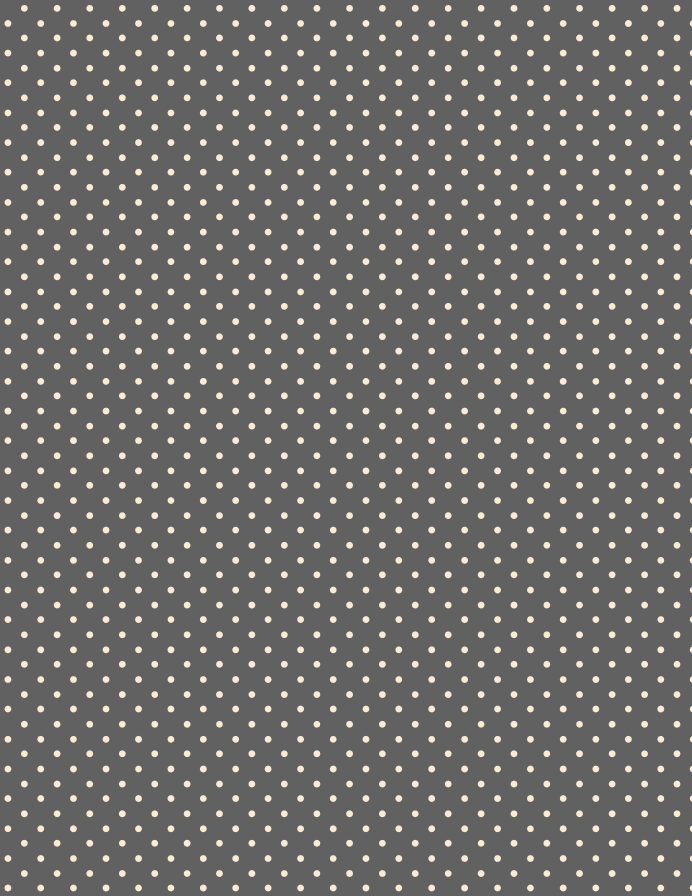
Write a Shadertoy shader that draws this pattern.

```glsl
// Small per-dot variation from layered sines, in -1..1
float wobble(vec2 node) {
    return 0.5 * sin(node.x * 2.3 + node.y * 1.7) + 0.5 * sin(node.x * 5.1 - node.y * 3.9);
}

// Nearest node of one of the two interleaved dot lattices
vec2 nearestNode(vec2 grid, float lattice) {
    vec2 start = vec2(1.0 + lattice, lattice);
    return 2.0 * round((grid - start) / 2.0) + start;
}

// Centre of a dot: slow column drift plus slight row unevenness
vec2 dotCentre(vec2 node, vec2 origin, vec2 pitch) {
    vec2 drift = vec2(0.0008 * cos((node.x - 4.0) * 0.203) - 0.0003,
                      0.0003 * sin(node.y * 2.1));
    return origin + node * pitch + drift;
}

void mainImage(out vec4 fragColor, in vec2 fragCoord) {
    // Height units, measured from the upper left
    vec2 p = vec2(fragCoord.x, iResolution.y - fragCoord.y) / iResolution.y;
    float pixel = 1.0 / iResolution.y;

    vec2 origin = vec2(0.0086, 0.0093);
    vec2 pitch = vec2(0.01822, 0.016645);
    vec2 grid = (p - origin) / pitch;

    vec3 color = vec3(0.38);

    // Staggered cream dots
    for (int i = 0; i < 2; i++) {
        vec2 node = nearestNode(grid, float(i));
        float vary = wobble(node);
        float radius = 0.00374 + 0.00006 * vary;
        float edge = length(p - dotCentre(node, origin, pitch)) - radius;
        float cover = clamp(0.5 - edge / pixel, 0.0, 1.0);
        vec3 cream = vec3(0.98, 0.92, 0.84 + 0.015 * vary);
        color = mix(color, cream, cover);
    }

    fragColor = vec4(color, 1.0);
}
```
